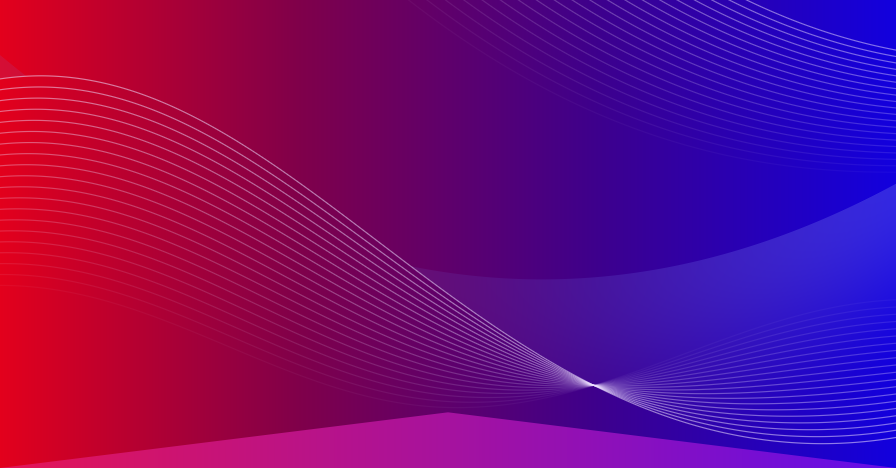
This background is drawn by a Shadertoy shader. Its source:

```glsl
// A red-to-blue gradient crossed by two families of fine pale lines, with a
// translucent band on the right and a low magenta peak along the bottom.
// Each family blends between a first and a last curve y = f(x) on the unit canvas.

const float PI = 3.14159265;

// Backdrop stops, left to right at even steps
const vec3 RED    = vec3(0.89, 0.00, 0.11);
const vec3 WINE   = vec3(0.50, 0.00, 0.29);
const vec3 INDIGO = vec3(0.24, 0.00, 0.55);
const vec3 BLUE   = vec3(0.07, 0.00, 0.87);

// Peak stops and shape
const vec3 PEAK_LEFT   = vec3(0.90, 0.08, 0.33);
const vec3 PEAK_MIDDLE = vec3(0.65, 0.07, 0.62);
const vec3 PEAK_RIGHT  = vec3(0.38, 0.05, 0.92);
const float PEAK_HEIGHT = 0.119;

// Band
const vec3 BAND_TINT = vec3(0.45, 0.46, 0.92);
const float BAND_STRENGTH = 0.34;
const float BAND_DEPTH = 0.42;

// Lines
const vec3 LINE_TINT = vec3(0.93, 0.88, 1.0);
const int LINE_COUNT = 20;
const float LINE_HALF_WIDTH = 0.00125;
const float WAVE_OPACITY = 0.55;
const float CORNER_OPACITY = 0.50;
const float LAST_LINE_FADE = 0.08;

// First and last curve of the wave that pinches to a knot
vec2 waveCurves(float x) {
    float phase = PI * (x - 0.0456) / 0.872;
    float s = sin(phase);
    float bright = 0.445 + 0.393 * cos(phase) - 0.047 * s * s;
    float swing = x < 0.51 ? 0.1306 : 0.1157;
    float faint = 0.129 + swing * (1.0 + cos(2.0 * PI * x / 1.02));
    return vec2(bright, faint);
}

// First and last curve of the sheaf hanging from the top right corner
vec2 cornerCurves(float x) {
    float d = max(1.0 - x, 0.0);
    float bright = 0.893 + 0.363 * d + 1.673 * d * d;
    float faint = 0.632 + 0.368 * pow(d / 0.544, 2.2);
    return vec2(bright, faint);
}

// Upper rim of the band
float bandRim(float x) {
    float d = x - 0.605;
    return 0.403 + 1.31 * d * d;
}

// Part of a pixel covered by a thin line at signed distance d
float lineCoverage(float d, float pixel) {
    return clamp((LINE_HALF_WIDTH - d) / pixel + 0.5, 0.0, 1.0)
         - clamp((-LINE_HALF_WIDTH - d) / pixel + 0.5, 0.0, 1.0);
}

// Combined opacity of the lines between two curves, fading from first to last
float lineFamily(float y, vec2 curves, vec2 slopes, float opacity, float pixel) {
    float clearness = 1.0;
    for (int i = 0; i < LINE_COUNT; i++) {
        float t = float(i) / float(LINE_COUNT - 1);
        float slope = mix(slopes.x, slopes.y, t);
        float d = (y - mix(curves.x, curves.y, t)) / sqrt(1.0 + slope * slope);
        float strength = opacity * mix(1.0, LAST_LINE_FADE, t);
        clearness *= 1.0 - strength * lineCoverage(d, pixel);
    }
    return 1.0 - clearness;
}

vec3 backdrop(float x) {
    float s = 3.0 * x;
    vec3 color = mix(RED, WINE, clamp(s, 0.0, 1.0));
    color = mix(color, INDIGO, clamp(s - 1.0, 0.0, 1.0));
    return mix(color, BLUE, clamp(s - 2.0, 0.0, 1.0));
}

void mainImage(out vec4 fragColor, in vec2 fragCoord) {
    vec2 p = fragCoord / iResolution.xy;
    float pixel = 1.0 / iResolution.y;
    float aspect = iResolution.x / iResolution.y;

    // Curve heights and their slopes in height units
    float e = 0.001;
    vec2 wave = waveCurves(p.x);
    vec2 corner = cornerCurves(p.x);
    vec2 waveSlope = (waveCurves(p.x + e) - waveCurves(p.x - e)) / (2.0 * e * aspect);
    vec2 cornerSlope = (cornerCurves(p.x + e) - cornerCurves(p.x - e)) / (2.0 * e * aspect);

    vec3 color = backdrop(p.x);

    // Band between its rim and the first wave line, fading downward
    float below = bandRim(p.x) - p.y;
    float band = clamp(below / pixel + 0.5, 0.0, 1.0)
               * clamp((p.y - wave.x) / pixel + 0.5, 0.0, 1.0);
    band *= 1.0 - smoothstep(0.0, BAND_DEPTH, below);
    band *= BAND_STRENGTH * mix(0.35, 1.0, smoothstep(0.5, 1.0, p.x));
    color = mix(color, BAND_TINT, band);

    // Lines
    float lines = lineFamily(p.y, wave, waveSlope, WAVE_OPACITY, pixel);
    color = mix(color, LINE_TINT, lines);
    lines = lineFamily(p.y, corner, cornerSlope, CORNER_OPACITY, pixel);
    color = mix(color, LINE_TINT, lines);

    // Peak in front
    float ridge = PEAK_HEIGHT * (1.0 - abs(2.0 * p.x - 1.0));
    vec3 peak = mix(PEAK_LEFT, PEAK_MIDDLE, clamp(2.0 * p.x, 0.0, 1.0));
    peak = mix(peak, PEAK_RIGHT, clamp(2.0 * p.x - 1.0, 0.0, 1.0));
    color = mix(color, peak, clamp((ridge - p.y) / pixel + 0.5, 0.0, 1.0));

    fragColor = vec4(color, 1.0);
}
```
